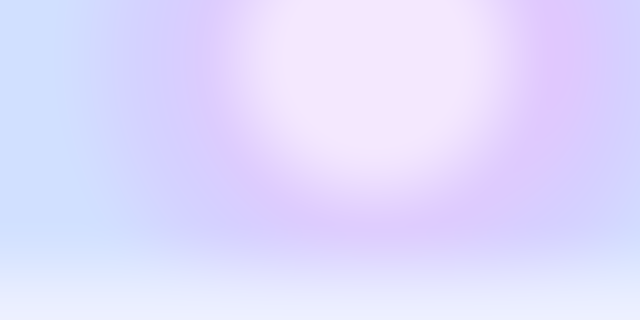
This background is drawn by a Shadertoy shader. Its source:

```glsl
const vec3 CORE = vec3(0.957, 0.910, 0.996);
const vec3 ORCHID = vec3(0.870, 0.795, 0.996);
const vec3 PERIWINKLE = vec3(0.835, 0.815, 1.0);
const vec3 SKY = vec3(0.820, 0.880, 1.0);
const vec3 MIST = vec3(0.930, 0.942, 0.998);

// Blend towards a colour as a distance passes from start to end
vec3 ringBlend(vec3 base, vec3 tint, float start, float end, float dist) {
    return mix(base, tint, smoothstep(start, end, dist));
}

// Soft round spot, one at its centre
float softSpot(vec2 p, vec2 center, vec2 size) {
    vec2 q = (p - center) / size;
    return exp(-dot(q, q));
}

// Concentric pastel halo
vec3 halo(float dist, float outerDist) {
    vec3 color = ringBlend(CORE, ORCHID, 0.26, 0.57, dist);
    color = ringBlend(color, PERIWINKLE, 0.50, 0.76, outerDist);
    return ringBlend(color, SKY, 0.68, 1.10, outerDist);
}

void mainImage(out vec4 fragColor, in vec2 fragCoord) {
    // Height is one unit; x is scaled so that the width is two
    vec2 p = fragCoord / iResolution.xy * vec2(2.0, 1.0);

    // The outer rings lean to the right of the bright core
    float dist = length(p - vec2(1.17, 0.82));
    float outerDist = length(p - vec2(1.21, 0.82));
    vec3 color = halo(dist, outerDist);

    // Pink warmth on the right shoulder
    float blush = softSpot(p, vec2(1.78, 0.86), vec2(0.17, 0.42));
    color += vec3(0.012, -0.014, 0.0) * blush;

    // Pale mist rising from the lower edge
    float mist = 1.0 - smoothstep(-0.02, 0.32, p.y);
    color = mix(color, MIST, mist);

    fragColor = vec4(color, 1.0);
}
```
